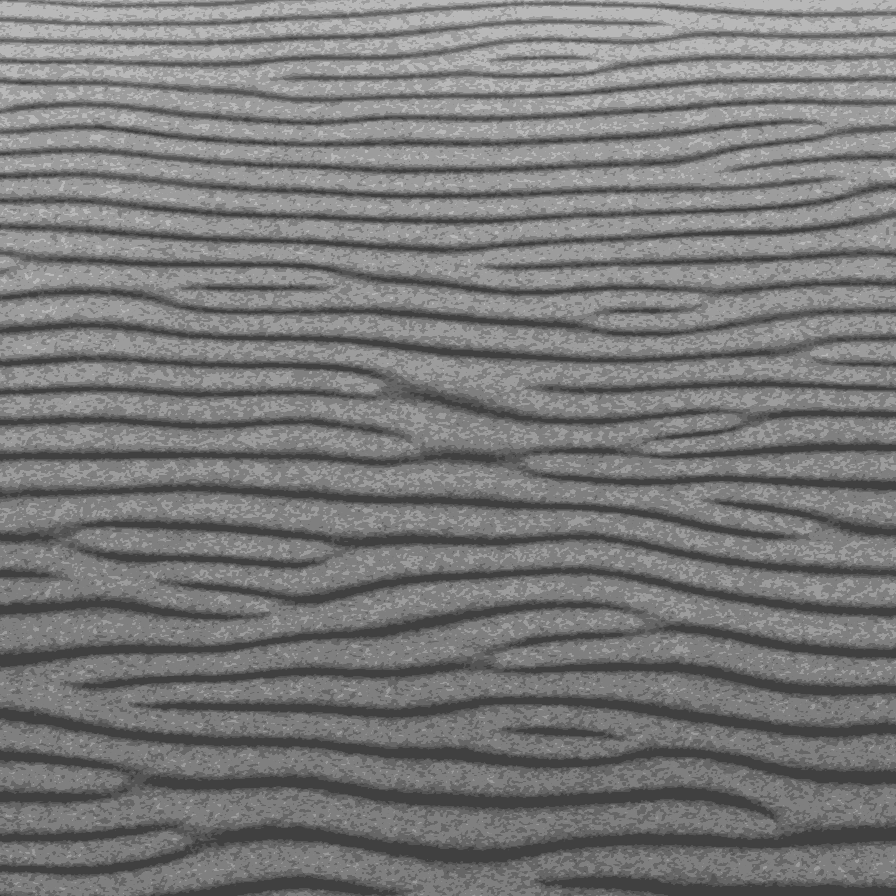
Reproduce this texture procedurally as a three.js fragment shader.

```glsl
// Wind-blown sand ripples receding upward, in grey tones.
// A log-perspective phase is bent by noise and split by scattered pairs of
// phase dislocations (forks), then shaded, grained and reduced to six tones.

varying vec2 vUv;

const float TAU = 6.2831853;
const float SPACING_FAR = 0.021;     // ripple spacing at the top edge
const float SPACING_GROWTH = 0.033;  // added spacing towards the bottom
const int FORK_PAIRS = 26;
const float FORK_FLATNESS = 1.7;
const float LIGHT_FAR = 0.71;
const float LIGHT_NEAR = 0.455;
const float SHADOW_DEPTH = 0.29;
const float SHADOW_ABOVE = 0.17;     // shadow widths, in ripple periods
const float SHADOW_BELOW = 0.12;
const float GRAIN_STRENGTH = 0.23;
const float TONE_SOFTNESS = 0.012;

float hash(vec2 p) {
  return fract(sin(dot(p, vec2(12.9898, 78.233))) * 43758.5453);
}

// Smooth value noise, centred on zero
float noise(vec2 p) {
  vec2 cell = floor(p);
  vec2 f = fract(p);
  f = f * f * (3.0 - 2.0 * f);
  float low = mix(hash(cell), hash(cell + vec2(1.0, 0.0)), f.x);
  float high = mix(hash(cell + vec2(0.0, 1.0)), hash(cell + 1.0), f.x);
  return mix(low, high, f.y) - 0.5;
}

float spacingAt(float depth) {
  return SPACING_FAR + SPACING_GROWTH * depth;
}

// Angle around a fork; one extra ripple starts on one side of it
float forkAngle(vec2 offset) {
  return atan(offset.y * FORK_FLATNESS, offset.x);
}

// Fades the shadow at the core of a fork
float forkFade(vec2 offset, float spacing) {
  vec2 d = offset * vec2(0.45, 1.0) / spacing;
  return 1.0 - exp(-7.0 * dot(d, d));
}

// Returns the ripple phase in radians and the shadow fade
vec2 ripplePhase(vec2 p) {
  float spacing = spacingAt(p.y);
  float sway = 0.95 * noise(p * vec2(3.0, 4.5) + 7.0)
             + 0.32 * noise(p * vec2(9.0, 15.0) + 31.0);
  float bentDepth = p.y + spacing * sway;
  float phase = TAU / SPACING_GROWTH * log(spacingAt(bentDepth));
  float fade = 1.0;

  for (int i = 0; i < FORK_PAIRS; i++) {
    float id = float(i);
    float depth = (id + hash(vec2(id, 1.7))) / float(FORK_PAIRS);
    vec2 center = vec2(mix(-0.1, 1.1, hash(vec2(id, 5.3))), depth);
    float size = hash(vec2(id, 9.1));
    float tilt = (hash(vec2(id, 13.9)) - 0.5) * spacingAt(depth);
    vec2 arm = vec2(mix(0.05, 0.24, size * size), tilt);
    vec2 right = p - center - arm;
    vec2 left = p - center + arm;
    float direction = hash(vec2(id, 21.3)) < 0.5 ? -1.0 : 1.0;
    phase += direction * (forkAngle(right) - forkAngle(left));
    fade *= forkFade(right, spacing) * forkFade(left, spacing);
  }
  return vec2(phase, fade);
}

// Fine, slightly slanted sand grain
float sandGrain(vec2 p) {
  vec2 q = vec2(p.x + 0.4 * p.y, p.y - 0.12 * p.x);
  return 0.55 * noise(q * vec2(170.0, 310.0))
       + 0.55 * noise(q * vec2(380.0, 520.0) + 17.0);
}

float above(float threshold, float value) {
  return smoothstep(threshold - TONE_SOFTNESS, threshold + TONE_SOFTNESS, value);
}

// Reduces a brightness to six grey tones
float sixTones(float v) {
  return 0.25 + 0.08 * above(0.29, v) + 0.07 * above(0.365, v)
       + 0.10 * above(0.45, v) + 0.11 * above(0.555, v)
       + 0.11 * above(0.665, v);
}

void main() {
  vec2 p = vec2(vUv.x, 1.0 - vUv.y);  // y becomes depth from the top
  vec2 ripple = ripplePhase(p);

  // Narrow trough shadow, softer on its upper side
  float fromTrough = fract(ripple.x / TAU) - 0.5;
  float width = fromTrough < 0.0 ? SHADOW_ABOVE : SHADOW_BELOW;
  float reach = fromTrough / width;
  float shadow = exp(-reach * reach) * mix(0.3, 1.0, ripple.y);
  float crest = 0.025 * cos(ripple.x);

  float light = mix(LIGHT_FAR, LIGHT_NEAR, pow(max(p.y, 0.0), 0.6));
  light += 0.05 * noise(p * vec2(3.0, 6.0) + 53.0);
  float depth = SHADOW_DEPTH * (1.0 + 0.3 * noise(p * vec2(6.0, 20.0)));
  float grain = GRAIN_STRENGTH * sandGrain(p) * (1.0 - 0.5 * shadow);

  float tone = sixTones(light + crest - depth * shadow + grain);
  gl_FragColor = vec4(vec3(tone), 1.0);
}
```
